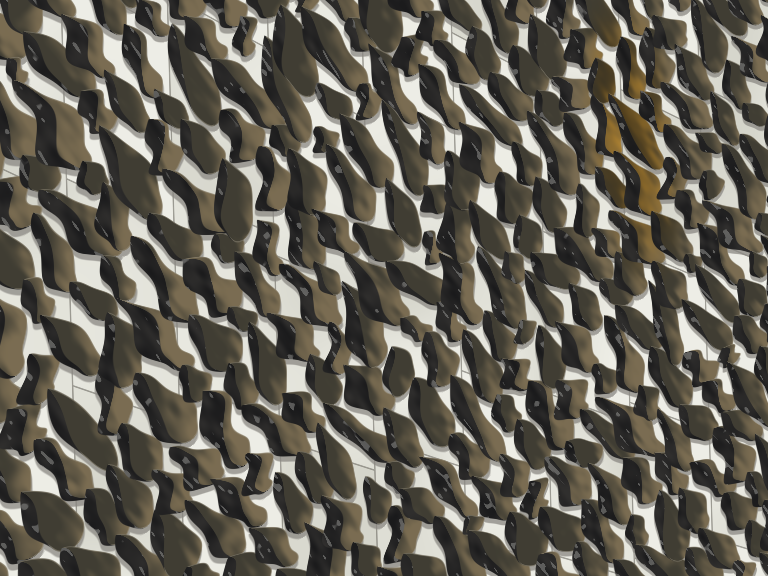
This pattern is drawn by a WebGL 2 fragment shader. Its source:

```glsl
#version 300 es
precision highp float;

uniform vec2 u_resolution;
out vec4 fragColor;

const vec2 AXIS = vec2(0.59, -0.807);
const vec2 ACROSS = vec2(0.807, 0.59);
const float BAND = 0.071;
const float CELL = 0.12;

float hash(vec2 p) {
    vec3 q = fract(vec3(p.xyx) * 0.1031);
    q += dot(q, q.yzx + 33.33);
    return fract((q.x + q.y) * q.z);
}

float noise(vec2 p) {
    vec2 i = floor(p), f = fract(p);
    f = f * f * (3.0 - 2.0 * f);
    return mix(mix(hash(i), hash(i + vec2(1, 0)), f.x),
               mix(hash(i + vec2(0, 1)), hash(i + vec2(1, 1)), f.x), f.y);
}

// Pointed at t = 0, round at t = 1, with a wavy flank
float halfWidth(float t, float wave, float phase) {
    t = clamp(t, 0.0, 1.0);
    float ripple = wave * cos(8.5 * t + phase) * smoothstep(1.0, 0.75, t);
    return 2.3 * pow(t, 0.76) * sqrt(1.0 - t) * (1.0 + ripple);
}

// Signed distance to a petal; side runs from -1 to 1 across it
float petal(vec2 local, float len, float width, vec3 rnd, out float side) {
    float t = local.x / len;
    float v = local.y - (rnd.x - 0.5) * 0.6 * (local.x - 0.5 * len)
            - 0.01 * (rnd.y - 0.3) * sin(6.28 * t);
    float phase = 6.28 * rnd.z + (v > 0.0 ? 1.0 : 0.0);
    float wave = 0.08 + 0.34 * rnd.y;
    float w = width * halfWidth(t, wave, phase);
    float slope = (width * halfWidth(t + 0.02, wave, phase) - w) / (0.02 * len);
    side = clamp(v / max(w, 0.001), -1.0, 1.0);
    float d = (abs(v) - w) / sqrt(1.0 + slope * slope);
    return max(d, max(-local.x, local.x - len));
}

// Jittered joint between neighbouring petals of one band
float joint(vec2 id) {
    return (id.y + 0.8 * (hash(id + 71.0) - 0.5)) * CELL;
}

vec3 panels(vec2 wall, float blur) {
    float column = (wall.x + 0.03 * wall.y) / 0.2 - 0.62;
    float row = (wall.y + 0.4 * wall.x) / 0.37 + 0.5 * hash(vec2(floor(column) + 40.0, 3.0));
    vec2 id = floor(vec2(column, row));
    float tone = 0.5 * hash(id + 90.0) + 0.6 * noise(wall * 5.0 + 20.0);
    vec3 color = mix(vec3(0.83, 0.83, 0.79), vec3(0.93, 0.93, 0.9), smoothstep(0.1, 0.7, tone));
    vec2 cell = fract(vec2(column, row));
    vec2 gap = min(cell, 1.0 - cell) * vec2(0.2, 0.34);
    float seam = 1.0 - smoothstep(0.0004, 0.0004 + 1.5 * blur, min(gap.x, gap.y));
    return mix(color, vec3(0.42, 0.41, 0.38), 0.6 * seam);
}

vec3 petalColor(float t, float side, float d, float rnd, vec2 along, float gold) {
    float grain = noise(along * vec2(30.0, 70.0) + rnd * 50.0);
    float tone = 0.7 * t + 0.3 * side + 0.5 * (rnd - 0.5) + 0.5 * (grain - 0.5);
    vec3 olive = mix(vec3(0.25, 0.24, 0.2), vec3(0.48, 0.425, 0.32), smoothstep(0.25, 0.9, tone));
    olive = mix(olive, vec3(0.5, 0.37, 0.13) * (0.5 + 0.7 * tone), gold * (0.6 + 0.4 * grain));
    olive = mix(olive, vec3(0.6, 0.57, 0.5), 0.5 * smoothstep(-0.0028, -0.0008, d));
    // Shaded hollow with faint reflections
    vec3 hollow = mix(vec3(0.1, 0.1, 0.105), vec3(0.19, 0.185, 0.18), grain);
    float glint = smoothstep(0.8, 0.87, noise(along * vec2(45.0, 130.0) + 90.0));
    hollow = mix(hollow, vec3(0.52, 0.52, 0.51), 0.6 * glint);
    float fold = 0.55 - 1.5 * t + 0.7 * (rnd - 0.5) + 0.15 * sin(7.0 * t + 6.0 * rnd);
    return mix(hollow, olive, smoothstep(-0.04, 0.04, side - fold));
}

void main() {
    vec2 uv = gl_FragCoord.xy / u_resolution.y;

    // Facade receding to the right
    vec2 wall = vec2(uv.x + 0.2 * uv.x * uv.x, (uv.y - 0.5) * (1.0 + 0.35 * uv.x));
    float blur = 0.0012 * (1.0 + 0.38 * uv.x);
    vec2 bent = wall + 0.008 * sin(wall.yx * 17.0 + vec2(0.0, 2.0));
    vec2 along = vec2(dot(bent, AXIS), dot(bent, ACROSS));
    vec2 toLight = vec2(-0.009, 0.006);
    vec2 goldOffset = (uv - vec2(1.1 - 0.12 * (uv.y - 0.75), 0.76)) / vec2(0.08, 0.25);
    float gold = 0.9 * (1.0 - smoothstep(0.4, 1.2, length(goldOffset)));

    // Petals in staggered bands, painted over one another
    vec3 color = vec3(0.0);
    float cover = 0.0, shadow = 0.0;
    float band = floor(along.y / BAND);
    for (int i = -1; i <= 1; i++) {
        float b = band + float(i);
        float s = along.x + CELL * hash(vec2(b + 60.0, 7.0));
        for (int k = -1; k <= 1; k++) {
            vec2 id = vec2(b, floor(s / CELL) + float(k));
            vec3 rnd = vec3(hash(id + 110.0), hash(id + 230.0), hash(id + 370.0));
            float start = joint(id) - 0.01;
            float len = joint(id + vec2(0, 1)) + 0.006 - start;
            float width = BAND * (0.41 + 0.22 * hash(id + 510.0)) * min(1.0, 0.35 + len / 0.16);
            float center = (b + 0.5 + 0.26 * (rnd.z - 0.5)) * BAND;
            vec2 local = vec2(s - start, along.y - center);
            float side, shadowSide;
            float shadowDist = petal(local + toLight, len, width, rnd, shadowSide);
            shadow = max(shadow, 1.0 - smoothstep(-0.002, 0.002, shadowDist));
            float d = petal(local, len, width, rnd, side);
            float alpha = 1.0 - smoothstep(-blur, blur, d);
            vec3 paint = petalColor(local.x / len, side, d, rnd.y, along, gold);
            color = mix(color, paint, alpha);
            cover = alpha + cover * (1.0 - alpha);
        }
    }

    vec3 ground = panels(wall, blur);
    ground = mix(ground, vec3(0.54, 0.53, 0.51), 0.75 * shadow);
    fragColor = vec4(color + ground * (1.0 - cover), 1.0);
}
```
